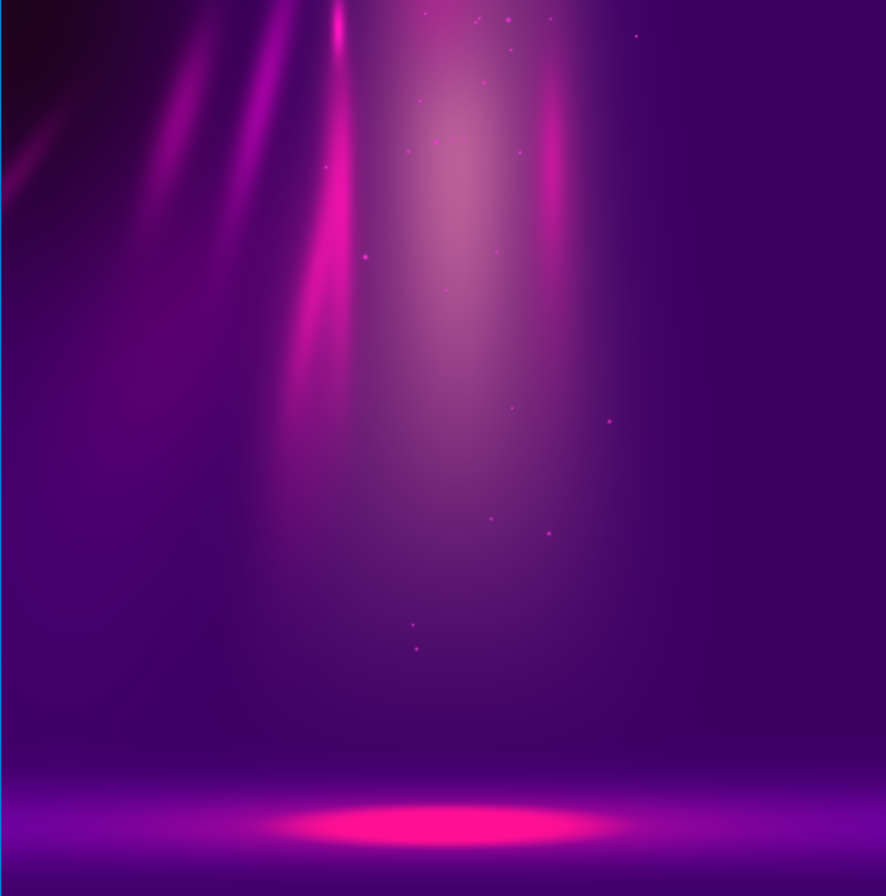
Reproduce this background procedurally as a WebGL 1 fragment shader.

```glsl
precision highp float;

uniform vec2 u_resolution;

const vec3 VIOLET = vec3(0.235, 0.0, 0.395);
const vec3 SHADOW = vec3(0.12, 0.01, 0.11);
const vec3 HAZE = vec3(0.50, 0.18, 0.49);
const vec3 ROSE = vec3(0.76, 0.39, 0.61);
const vec3 MAGENTA = vec3(0.96, 0.07, 0.69);
const vec3 CRIMSON = vec3(0.58, 0.0, 0.40);
const vec3 FLOOR_PURPLE = vec3(0.41, 0.0, 0.62);
const vec3 HOT_PINK = vec3(1.0, 0.06, 0.58);
const vec3 SPARK = vec3(1.0, 0.20, 0.88);
const vec3 EDGE_BLUE = vec3(0.0, 0.52, 0.86);

float hash(float n) {
  return fract(sin(n * 127.1) * 4375.85);
}

// Soft elliptical falloff around a centre
float glow(vec2 p, vec2 centre, vec2 radius) {
  vec2 d = (p - centre) / radius;
  return exp(-dot(d, d));
}

// Glow sheared sideways; slope is the x shift per unit of height
float streak(vec2 p, vec2 centre, float slope, vec2 radius) {
  p.x -= slope * (p.y - centre.y);
  return glow(p, centre, radius);
}

// Broad column of light, widening towards the floor
float beam(vec2 p) {
  float centre = mix(0.495, 0.53, p.y);
  float width = mix(0.215, 0.135, p.y);
  float d = (p.x - centre) / width;
  return exp(-pow(abs(d), 3.0)) * smoothstep(0.08, 0.64, p.y);
}

// Sparks crowd around the top of the beam
float sparks(vec2 p, float aspect) {
  float sum = 0.0;
  for (int i = 0; i < 24; i++) {
    float n = float(i) + 1.0;
    float spread = hash(n) + hash(n + 31.0) - 1.0;
    float drop = pow(hash(n + 67.0), 2.2);
    vec2 d = p - vec2(0.53 + 0.22 * spread, 0.985 - 0.74 * drop);
    d.x *= aspect;
    float size = mix(0.0013, 0.0026, hash(n + 93.0));
    sum += mix(0.5, 1.0, hash(n + 11.0)) * exp(-dot(d, d) / (size * size));
  }
  return min(sum, 1.0);
}

vec3 backdrop(vec2 p) {
  vec3 color = VIOLET;
  color += vec3(0.13, 0.0, 0.07) * streak(p, vec2(0.20, 0.67), 0.25, vec2(0.12, 0.22));
  color += vec3(0.03, 0.0, 0.03) * glow(p, vec2(0.07, 0.42), vec2(0.15, 0.28));
  return mix(color, SHADOW, glow(p, vec2(0.0, 1.0), vec2(0.23, 0.29)));
}

vec3 addBeam(vec3 color, vec2 p) {
  color = mix(color, HAZE, 0.92 * beam(p));
  float reach = p.y > 0.82 ? 0.15 : 0.25;
  color = mix(color, ROSE, 0.92 * glow(p, vec2(0.516, 0.82), vec2(0.065, reach)));
  return mix(color, MAGENTA, 0.28 * glow(p, vec2(0.495, 1.02), vec2(0.05, 0.09)));
}

vec3 addStreaks(vec3 color, vec2 p) {
  // Dim slanted rays on the left
  color += CRIMSON * 0.55 * streak(p, vec2(0.203, 0.87), 0.30, vec2(0.022, 0.10));
  color += CRIMSON * 0.65 * streak(p, vec2(0.298, 0.90), 0.24, vec2(0.018, 0.14));
  color += CRIMSON * 0.30 * streak(p, vec2(0.015, 0.80), 0.70, vec2(0.018, 0.07));

  // Bright rays flanking the beam
  float side = p.x > 0.386 ? 0.012 : 0.020;
  color = mix(color, MAGENTA, 0.88 * glow(p, vec2(0.386, 0.77), vec2(side, 0.16)));
  color = mix(color, MAGENTA, 0.72 * streak(p, vec2(0.360, 0.70), 0.20, vec2(0.016, 0.12)));
  color = mix(color, MAGENTA, 0.32 * streak(p, vec2(0.355, 0.62), 0.12, vec2(0.045, 0.20)));
  color = mix(color, MAGENTA, 0.50 * glow(p, vec2(0.623, 0.82), vec2(0.013, 0.085)));
  color = mix(color, MAGENTA, 0.28 * glow(p, vec2(0.625, 0.78), vec2(0.030, 0.17)));
  return mix(color, vec3(1.0, 0.08, 0.76), glow(p, vec2(0.382, 0.968), vec2(0.007, 0.034)));
}

vec3 addFloor(vec3 color, vec2 p) {
  float d = (p.y - 0.078) / 0.048;
  color = mix(color, FLOOR_PURPLE, exp(-d * d));
  color = mix(color, HOT_PINK, 0.55 * glow(p, vec2(0.50, 0.078), vec2(0.30, 0.030)));
  float pool = length((p - vec2(0.503, 0.078)) / vec2(0.205, 0.025));
  return mix(color, HOT_PINK, 1.0 - smoothstep(0.55, 1.15, pool));
}

void main() {
  vec2 p = gl_FragCoord.xy / u_resolution;
  vec3 color = backdrop(p);
  color = addBeam(color, p);
  color = addStreaks(color, p);
  color = addFloor(color, p);
  color = mix(color, SPARK, sparks(p, u_resolution.x / u_resolution.y));

  // Thin blue rim on the left border
  float rim = 1.0 - smoothstep(0.001, 0.0022, p.x);
  color = mix(color, EDGE_BLUE, rim);
  gl_FragColor = vec4(color, 1.0);
}
```
